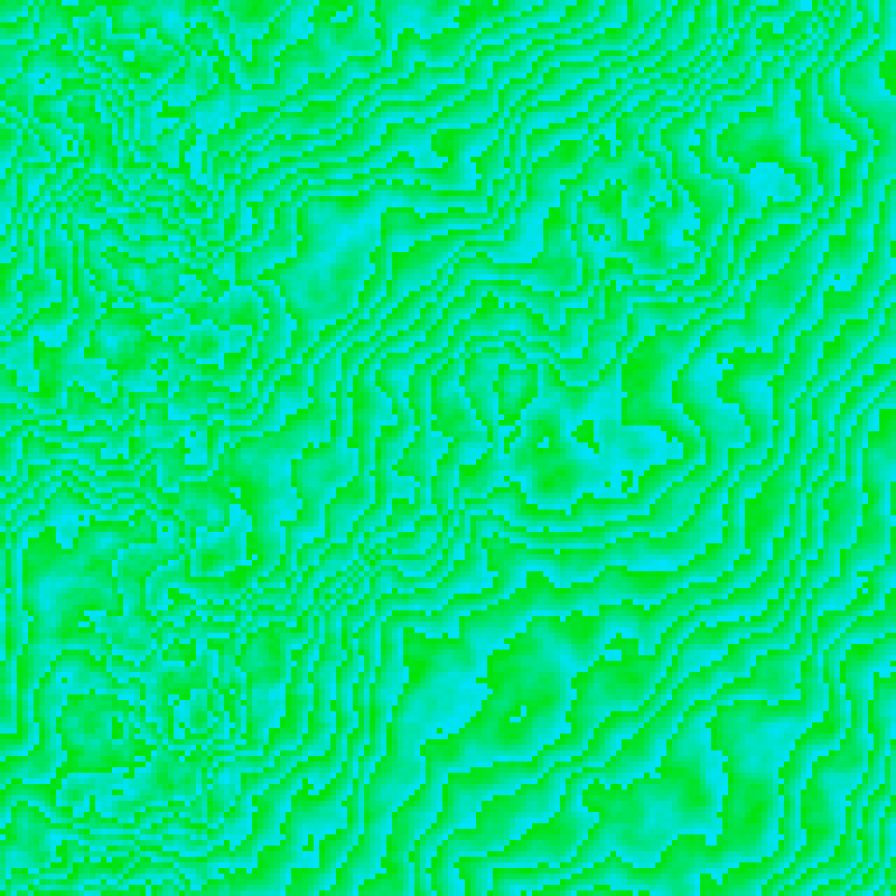
Write a WebGL 2 fragment shader that draws this texture.

```glsl
#version 300 es
precision highp float;

uniform vec2 u_resolution;
out vec4 fragColor;

// Rolling height field, measured in contour bands
float terrainHeight(vec2 p) {
    float across = p.x - 0.8 * p.y;
    float bend = 0.035 * sin(9.0 * p.y) + 0.02 * sin(23.0 * p.y + 1.0);

    // Rugged ground: an upright strip, a diagonal strip and the upper left
    float upright = exp(-pow((p.x - 0.17 + 0.5 * bend) * 11.0, 2.0));
    float diagonal = exp(-pow((across - 0.1 + bend) * 9.0, 2.0));
    float upperLeft = smoothstep(0.0, -0.5, across);
    float rugged = min(upright + 0.7 * diagonal + 0.6 * upperLeft, 1.2);

    // Layered, mutually warped sines, turned a little at each octave
    mat2 turn = mat2(0.8, 0.6, -0.6, 0.8);
    vec2 q = turn * p + vec2(0.37, 0.81);
    float height = 0.0;
    float frequency = 6.0;
    float amplitude = 2.5;
    for (int i = 0; i < 7; i++) {
        float phase = float(i) * 2.4;
        vec2 s = q * frequency;
        s += 1.1 * sin(s.yx * vec2(0.63, 0.81) + vec2(phase, phase + 1.7));
        float boost = i < 2 ? 1.0 : 1.0 + 0.9 * rugged;
        height += boost * amplitude * sin(s.x + phase) * cos(0.7 * s.y - phase);
        q = turn * q + vec2(0.31, -0.17);
        frequency *= 1.9;
        amplitude *= 0.54;
    }

    // Broad slope, so that the bands lean up and to the right
    height += 20.0 * across;

    // Soft scarps, where the bands crowd together
    height += 1.6 * tanh((across - 0.1 + bend) * 11.0);
    height -= 3.2 * tanh((p.x - 0.17 + 0.5 * bend) * 13.0);

    // Narrow upright ledge
    height += 0.3 * (smoothstep(0.230, 0.236, p.x) - smoothstep(0.252, 0.258, p.x));
    return height;
}

// Each band ramps from green to cyan, then drops back sharply
vec3 bandColor(vec2 cell, float cellCount) {
    float ramp = fract(terrainHeight((cell + 0.5) / cellCount));
    return vec3(0.0, 0.89, pow(ramp, 0.95));
}

void main() {
    float cellCount = 160.0;
    float shortSide = min(u_resolution.x, u_resolution.y);
    vec2 grid = gl_FragCoord.xy / shortSide * cellCount - 0.5;
    vec2 cell = floor(grid);

    // Blend across one pixel at the borders between square cells
    float pixelsPerCell = shortSide / cellCount;
    vec2 blend = clamp((fract(grid) - 0.5) * pixelsPerCell + 0.5, 0.0, 1.0);
    vec3 lower = mix(bandColor(cell, cellCount),
                     bandColor(cell + vec2(1.0, 0.0), cellCount), blend.x);
    vec3 upper = mix(bandColor(cell + vec2(0.0, 1.0), cellCount),
                     bandColor(cell + vec2(1.0, 1.0), cellCount), blend.x);
    fragColor = vec4(mix(lower, upper, blend.y), 1.0);
}
```
